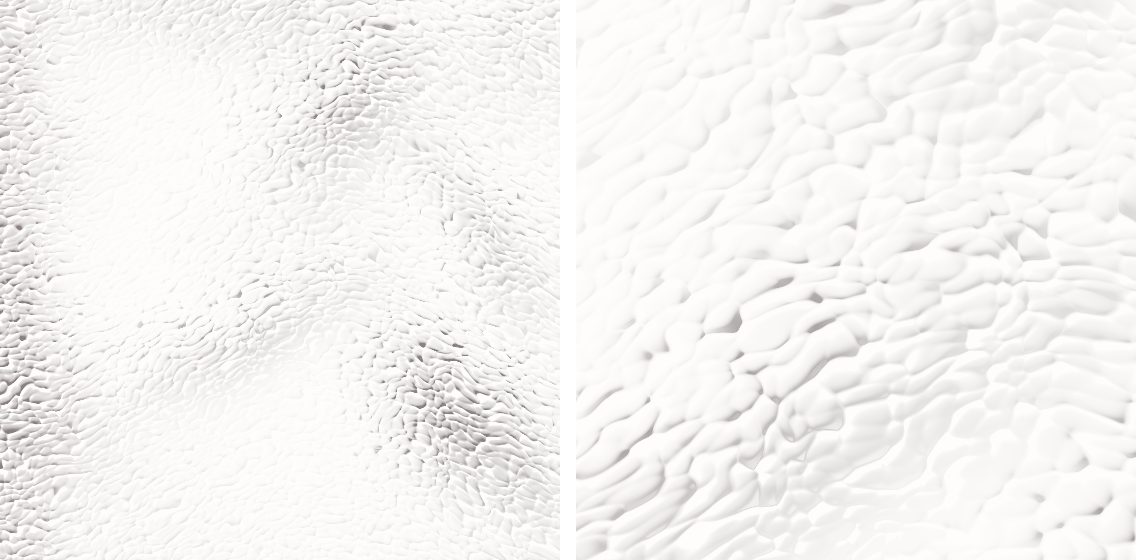
Left: the whole. Right: its middle third, enlarged.
Reproduce this texture procedurally as a WebGL 2 fragment shader.

```glsl
#version 300 es
precision highp float;
// Hammered white glass: a field of small domed cells bends the view of a
// bright room with a few soft grey shadows. Each cell acts as a lens, so
// strokes of shadow appear at the steep cell rims and vanish in white areas.

uniform vec2 u_resolution;
out vec4 fragColor;

vec2 hash2(vec2 p) {
    return fract(sin(vec2(dot(p, vec2(127.1, 311.7)), dot(p, vec2(269.5, 183.3)))) * 43758.5453);
}

float noise(vec2 p) {
    vec2 i = floor(p), f = fract(p);
    f = f * f * (3.0 - 2.0 * f);
    return mix(mix(hash2(i).x, hash2(i + vec2(1, 0)).x, f.x),
               mix(hash2(i + vec2(0, 1)).x, hash2(i + vec2(1, 1)).x, f.x), f.y);
}

// Soft elliptical shadow with its long axis at the given angle
float shadow(vec2 p, vec2 centre, vec2 radius, float angle) {
    vec2 axis = vec2(cos(angle), sin(angle));
    vec2 d = p - centre;
    vec2 q = vec2(dot(d, axis), dot(d, vec2(-axis.y, axis.x))) / radius;
    return exp(-dot(q, q));
}

// Darkness of the blurred room behind the glass
float room(vec2 p) {
    p += 0.07 * (vec2(noise(p * 7.0), noise(p * 7.0 + 40.0)) - 0.5);
    float edge = max(p.x + 0.01, 0.0) / 0.1;
    float dark = 0.008 + 0.04 * pow(noise(p * 4.0 + 9.0), 2.0);
    dark += 0.19 * exp(-edge * edge);
    dark += 0.11 * shadow(p, vec2(0.06, 0.25), vec2(0.18, 0.12), -0.7);
    dark += 0.24 * shadow(p, vec2(0.62, 0.78), vec2(0.14, 0.09), 0.9);
    dark += 0.34 * shadow(p, vec2(0.84, 0.23), vec2(0.16, 0.08), -0.9);
    dark += 0.13 * shadow(p, vec2(0.86, 0.58), vec2(0.15, 0.05), -0.95);
    dark += 0.12 * shadow(p, vec2(0.45, 0.37), vec2(0.20, 0.06), 0.55);
    dark += 0.09 * shadow(p, vec2(0.42, 1.0), vec2(0.25, 0.10), -0.1);
    dark += 0.07 * shadow(p, vec2(0.98, 0.92), vec2(0.18, 0.12), 0.2);
    return dark;
}

// Slope of the glass: blended offsets from the nearest cell centres
vec2 glassTilt(vec2 p) {
    // Rows of cells rise in the middle and fall towards the right
    vec2 q = vec2(p.x, p.y - 0.08 * sin(5.2 * (p.x - 0.3))) * vec2(64.0, 86.0);
    q += 1.6 * (vec2(noise(p * 21.0), noise(p * 21.0 + 70.0)) - 0.5);
    q += 0.7 * (vec2(noise(q * 0.9 + 5.0), noise(q * 0.9 + 31.0)) - 0.5);
    vec2 cell = floor(q), sum = vec2(0.0);
    float total = 0.0;
    for (int y = -1; y <= 1; y++) {
        for (int x = -1; x <= 1; x++) {
            vec2 id = cell + vec2(x, y);
            vec2 d = q - id - 0.5 - 0.8 * (hash2(id) - 0.5);
            float weight = exp(-11.0 * dot(d, d));
            sum += weight * (d + 0.3 * (hash2(id + 17.0) - 0.5));
            total += weight;
        }
    }
    vec2 t = sum / total;
    return t * (0.2 + 2.8 * dot(t, t));   // flat tops, steep rims
}

void main() {
    vec2 p = gl_FragCoord.xy / u_resolution;
    vec2 tilt = glassTilt(p);
    tilt *= min(1.0, 0.7 / (length(tilt) + 0.001));

    // Refraction, then relief lit from above that leaves the cell tops pale
    float dark = room(p + 0.12 * tilt);
    dark *= clamp(0.5 + 3.2 * dot(tilt, vec2(0.5, -0.85)), 0.0, 2.4);
    dark = min(dark, 0.48);

    // Slightly rosy shadows on the left, warm grey on the right
    vec3 tint = mix(vec3(0.95, 1.02, 1.0), vec3(0.98, 1.0, 1.03), smoothstep(0.0, 0.5, p.x));
    fragColor = vec4(clamp(vec3(0.998, 0.992, 0.990) - dark * tint, 0.0, 1.0), 1.0);
}
```
